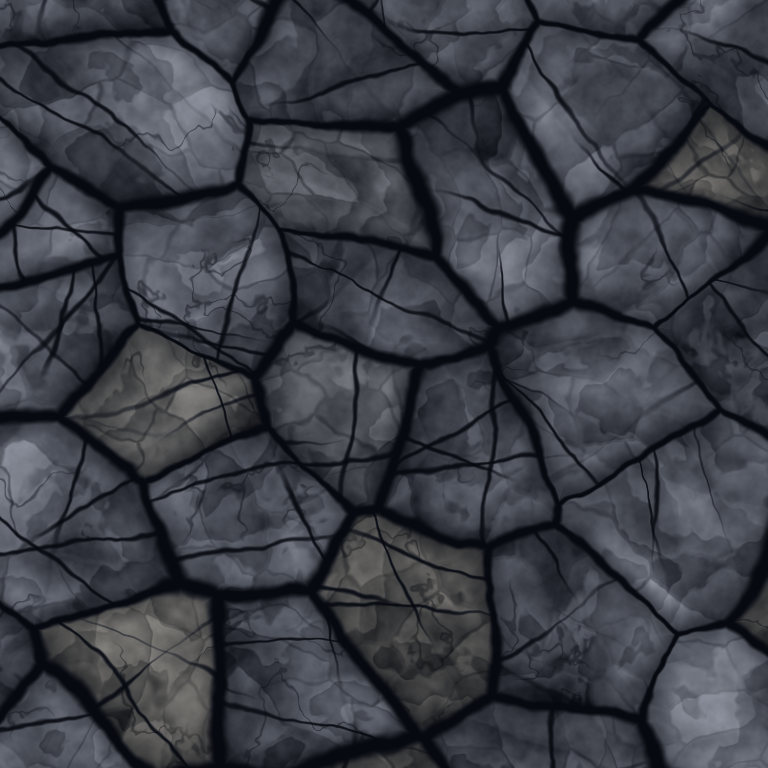
Write a WebGL 2 fragment shader that draws this texture.

```glsl
#version 300 es
precision highp float;
// Dark blue-grey fractured slate: angular blocks, deep joints, thin splits and chipped faces.

#define BLOCK_SCALE 5.0
#define BLOCK_ANGLE 0.62
#define JOINT_WIDTH 0.0065
#define SPLIT_WIDTH 0.0030
#define SPLITS 4
#define FACET_SCALE 13.0
#define CHIP_SCALE 7.0
#define BASE_TONE 0.55
#define SHADOW_COLOUR vec3(0.025, 0.034, 0.060)
#define LIGHT_COLOUR vec3(0.495, 0.515, 0.560)
#define WARM_TINT vec3(1.10, 1.04, 0.92)

uniform vec2 u_resolution;
out vec4 fragColour;

struct Cell { float edge; vec2 id; vec2 offset; vec2 normal; };

float hash1(vec2 p) {
    vec3 q = fract(vec3(p.xyx) * 0.1031);
    q += dot(q, q.yzx + 33.33);
    return fract((q.x + q.y) * q.z);
}

vec2 hash2(vec2 p) {
    return vec2(hash1(p + 17.3), hash1(p + 71.9));
}

mat2 rotation(float a) {
    return mat2(cos(a), sin(a), -sin(a), cos(a));
}

float noise(vec2 p) {
    vec2 i = floor(p), f = fract(p);
    f = f * f * (3.0 - 2.0 * f);
    return mix(mix(hash1(i), hash1(i + vec2(1, 0)), f.x),
               mix(hash1(i + vec2(0, 1)), hash1(i + vec2(1, 1)), f.x), f.y);
}

float fbm(vec2 p) {
    float sum = 0.0, amp = 0.5;
    for (int i = 0; i < 5; i++) {
        sum += amp * noise(p);
        p = rotation(0.8) * p * 2.03 + 11.7;
        amp *= 0.5;
    }
    return sum / 0.97;
}

// Voronoi cell with the distance and direction to its nearest straight border
Cell voronoi(vec2 p) {
    vec2 base = floor(p), f = fract(p), nearest = vec2(0), id = vec2(0);
    float best = 9.0;
    for (int y = -1; y <= 1; y++)
    for (int x = -1; x <= 1; x++) {
        vec2 g = vec2(x, y);
        vec2 r = g + 0.06 + 0.88 * hash2(base + g) - f;
        float d = dot(r, r);
        if (d < best) { best = d; nearest = r; id = g; }
    }
    Cell c = Cell(9.0, base + id, -nearest, vec2(0));
    for (int y = -2; y <= 2; y++)
    for (int x = -2; x <= 2; x++) {
        vec2 g = id + vec2(x, y);
        vec2 r = g + 0.06 + 0.88 * hash2(base + g) - f;
        vec2 diff = r - nearest;
        if (dot(diff, diff) > 0.0001) {
            vec2 n = normalize(diff);
            float d = dot(0.5 * (nearest + r), n);
            if (d < c.edge) { c.edge = d; c.normal = n; }
        }
    }
    return c;
}

// Brightness of a randomly tilted plane, fading to neutral at the cell border
float tiltedFace(Cell c) {
    vec2 slope = hash2(c.id + 5.0) - 0.5;
    float face = dot(c.offset, slope) * 1.6 + hash1(c.id + 9.0) - 0.5;
    return face * smoothstep(0.0, 0.06, c.edge);
}

void main() {
    vec2 uv = gl_FragCoord.xy / min(u_resolution.x, u_resolution.y);
    vec2 bend = vec2(fbm(uv * 7.0), fbm(uv * 7.0 + 40.0)) - 0.5;
    vec2 rough = vec2(noise(uv * 55.0), noise(uv * 55.0 + 20.0)) - 0.5;
    vec2 p = uv + bend * 0.040 + rough * 0.003;
    mat2 turn = rotation(BLOCK_ANGLE);

    // Large blocks and the joints between them
    Cell block = voronoi(turn * p * BLOCK_SCALE * vec2(0.9, 1.1) + 3.0);
    float edge = block.edge / BLOCK_SCALE;
    float width = JOINT_WIDTH * (0.25 + 1.5 * noise(uv * 8.0 + 6.0));
    float open = smoothstep(width * 0.4, width * 1.7, edge);
    float shade = mix(0.62, 1.0, smoothstep(0.0, 0.035, edge));
    float rand = hash1(block.id + 2.0);

    // Straight splits that cross each block
    float sides = 0.0;
    for (int i = 0; i < SPLITS; i++) {
        vec2 key = block.id + float(i) * 7.0;
        float angle = 6.283 * hash1(key + 31.0);
        float d = dot(block.offset, vec2(cos(angle), sin(angle)));
        d = (d - 0.75 * (hash1(key + 53.0) - 0.5)) / BLOCK_SCALE;
        float w = SPLIT_WIDTH * (0.3 + noise(uv * 14.0 + key));
        float strength = smoothstep(0.25, 0.65, noise(uv * 6.0 + key * 1.7));
        open *= mix(1.0, smoothstep(w * 0.2, w * 1.7, abs(d)), strength * 0.9);
        sides += (smoothstep(-0.003, 0.003, d) - 0.5) * (hash1(key + 3.0) - 0.5);
    }

    // Small facets and scale-like chips, turned differently on every block
    vec2 q = rotation(6.283 * rand) * (p + bend * 0.05) + block.id * 3.1;
    Cell facet = voronoi(q * FACET_SCALE * vec2(0.75, 1.2));
    float chip = fract(fbm(q * CHIP_SCALE) * 5.0);
    float ledge = chip * (1.0 - smoothstep(0.88, 1.0, chip));
    float crease = smoothstep(0.0, 0.018, abs(fbm(q * 9.0 + 8.0) - 0.5));
    float creaseMask = smoothstep(0.45, 0.7, noise(uv * 11.0 + 30.0));
    float facetLine = smoothstep(0.0, 0.05, facet.edge);

    // Light from the upper left, with bright worn rims
    float facing = dot(block.normal, turn * normalize(vec2(-0.5, 0.85)));
    float rim = exp(-edge / 0.010) * facing;
    vec2 slope = hash2(block.id + 13.0) - 0.5;

    float tone = BASE_TONE + 0.24 * (rand - 0.5);
    tone += 0.40 * dot(block.offset, slope) + 0.22 * sides;
    tone += 0.24 * tiltedFace(facet) + 0.22 * (ledge - 0.44);
    tone += 0.60 * (fbm(uv * 12.0 + 50.0) - 0.5);
    tone += 0.22 * (fbm(uv * 65.0) - 0.5) + 0.16 * rim;
    tone *= mix(1.0, crease, 0.42 * creaseMask);
    tone *= mix(1.0, facetLine, 0.30 * noise(uv * 9.0 + 80.0));
    tone = max(tone, 0.03) * shade * open;

    // A few blocks are slightly warmer
    float warm = smoothstep(0.88, 0.98, hash1(block.id + 61.0));
    vec3 colour = mix(SHADOW_COLOUR, LIGHT_COLOUR, min(tone, 1.25));
    colour *= mix(vec3(1.0), WARM_TINT, warm * open);
    fragColour = vec4(colour, 1.0);
}
```
